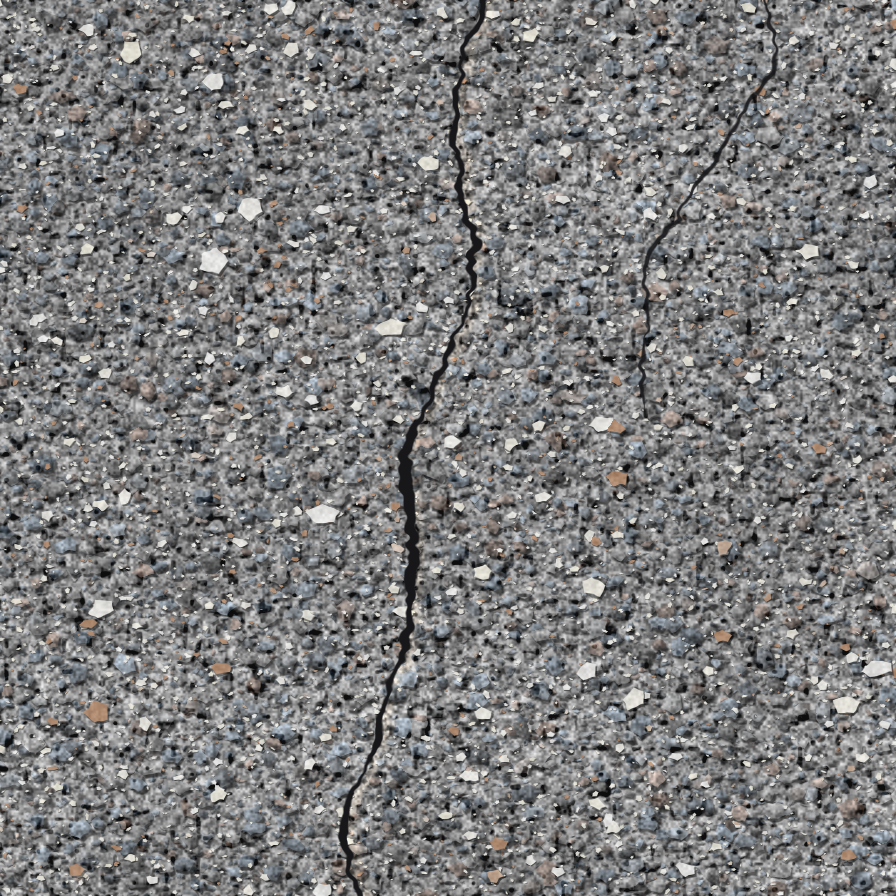
This texture is drawn by a WebGL 2 fragment shader. Its source:

```glsl
#version 300 es
precision highp float;
// Weathered asphalt: dark stones and grit in grey mortar, pale chips and two cracks.
uniform vec2 u_resolution;
out vec4 fragColor;

const float TAU = 6.28319;
const vec2 LIGHT = vec2(-0.6, 0.8);
const float MORTAR_TONE = 0.58;
const float STONE_CELLS = 48.0;
const vec2 STONE_RADII = vec2(0.005, 0.012);
const float GRIT_CELLS = 105.0;
const vec2 GRIT_RADII = vec2(0.002, 0.0045);
const vec2 CHIP_RADII = vec2(0.007, 0.014);
const vec2 FLAKE_RADII = vec2(0.003, 0.0065);
const vec2 SPECK_RADII = vec2(0.0012, 0.003);
const vec3 CREAM = vec3(0.87, 0.86, 0.81);
const vec3 WHITE = vec3(0.88, 0.88, 0.88);
const vec3 TAN = vec3(0.68, 0.54, 0.44);
const vec3 COOL = vec3(0.93, 1.0, 1.07);
const vec3 WARM = vec3(1.08, 0.98, 0.93);
const vec3 CRACK_COLOR = vec3(0.09, 0.09, 0.10);

// Integer hash: three values in 0..1 per cell and seed
vec3 hash3(vec2 cell, float seed) {
    uvec3 v = uvec3(ivec3(cell, seed)) * 1664525u + 1013904223u;
    for (int i = 0; i < 2; i++) {
        v.x += v.y * v.z;
        v.y += v.z * v.x;
        v.z += v.x * v.y;
        v ^= v >> 16u;
    }
    return vec3(v >> 8u) / float(1u << 24u);
}

float noise(vec2 p, float seed) {
    vec2 c = floor(p), f = fract(p);
    f = f * f * (3.0 - 2.0 * f);
    float low = mix(hash3(c, seed).x, hash3(c + vec2(1, 0), seed).x, f.x);
    float high = mix(hash3(c + vec2(0, 1), seed).x, hash3(c + vec2(1, 1), seed).x, f.x);
    return mix(low, high, f.y);
}

// Scattered angular grains: signed distance, tone and hue of the nearest
vec3 scatter(vec2 p, float cells, float seed, float fill, vec2 radii) {
    vec2 g = p * cells, base = floor(g);
    vec3 nearest = vec3(1.0, 0.0, 0.0);
    float step5 = TAU / 5.0;
    mat2 turn = mat2(cos(step5), sin(step5), -sin(step5), cos(step5));
    for (int j = -1; j <= 1; j++)
    for (int i = -1; i <= 1; i++) {
        vec2 cell = base + vec2(i, j);
        vec3 place = hash3(cell, seed);
        if (place.z > fill) continue;
        vec3 look = hash3(cell, seed + 1.0);
        vec2 q = (g - cell - place.xy) / cells;
        q *= mix(vec2(1.0), vec2(0.8, 1.35), look.z);
        float radius = mix(radii.x, radii.y, look.x * look.x);
        vec2 side = vec2(cos(look.y * TAU), sin(look.y * TAU));
        float d = -1.0;
        for (int k = 0; k < 5; k++) {
            float cut = fract(look.z * (7.3 + 3.1 * float(k)));
            d = max(d, dot(q, side) - radius * mix(0.65, 1.1, cut));
            side = turn * side;
        }
        if (d < nearest.x) nearest = vec3(d, place.z / fill, fract(look.y * 37.0));
    }
    return nearest;
}

float coverage(float d, float aa) { return 1.0 - smoothstep(-aa, aa, d); }

// Lay raised grains over the ground, with facet light and a cast shadow
vec3 layGrains(vec3 ground, vec2 p, float cells, float seed, vec2 radii, float grain, float aa) {
    float reach = 0.4 * radii.y;
    vec3 here = scatter(p, cells, seed, 0.78, radii);
    float toLight = scatter(p + LIGHT * reach, cells, seed, 0.78, radii).x;
    float facing = clamp((toLight - here.x) / reach, -1.0, 1.0);
    float tone = 0.5 + 0.24 * (here.y - 0.5) + 0.09 * facing + grain;
    vec3 tint = mix(COOL, vec3(1.0), smoothstep(0.1, 0.6, here.z));
    tint = mix(tint, WARM, smoothstep(0.85, 0.95, here.z));
    ground *= 1.0 - 0.52 * coverage(toLight, 2.0 * aa);
    return mix(ground, tone * tint, 0.9 * coverage(here.x, aa));
}

// Lay pale chips, some of them tan
vec3 layChips(vec3 ground, vec2 p, float cells, float seed, float fill, vec2 radii, float grain, float aa) {
    vec3 chip = scatter(p, cells, seed, fill, radii);
    float shadow = scatter(p + LIGHT * 0.25 * radii.y, cells, seed, fill, radii).x;
    vec3 color = mix(mix(CREAM, WHITE, chip.y), TAN, smoothstep(0.82, 0.9, chip.z));
    ground *= 1.0 - 0.45 * coverage(shadow, aa);
    return mix(ground, color + 0.35 * grain, coverage(chip.x, aa));
}

float wander(float y, float seed) {
    return 0.022 * (noise(vec2(y * 14.0, 0.5), seed) - 0.5)
         + 0.014 * (noise(vec2(y * 45.0, 0.5), seed) - 0.5)
         + 0.007 * (noise(vec2(y * 110.0, 0.5), seed) - 0.5);
}
float mainPath(float y) { return 0.40 + 0.15 * y + 0.02 * sin(TAU * (y - 0.2) / 0.4) + wander(y, 71.0); }
float sidePath(float y) { return 0.715 + 0.145 * smoothstep(0.64, 0.97, y) + wander(y, 83.0); }

// Sideways distance to a path, corrected for its slope
float pathOffset(float x, float center, float rise) { return (x - center) / sqrt(1.0 + rise * rise); }

void main() {
    vec2 uv = gl_FragCoord.xy / u_resolution.y;
    float aa = 0.8 / u_resolution.y;
    vec2 rough = vec2(noise(uv * 130.0, 11.0), noise(uv * 130.0, 12.0)) - 0.5;
    vec2 p = uv + 0.004 * rough;
    float grain = 0.26 * (noise(uv * 170.0, 21.0) - 0.5) + 0.26 * (noise(uv * 360.0, 22.0) - 0.5);

    // Mortar, stones and grit
    vec3 color = vec3(MORTAR_TONE + 1.3 * grain);
    color = layGrains(color, p, GRIT_CELLS, 31.0, GRIT_RADII, grain, aa);
    color = layGrains(color, p, STONE_CELLS, 41.0, STONE_RADII, grain, aa);
    color -= 0.32 * smoothstep(0.68, 0.92, noise(uv * 140.0, 23.0));
    color *= 1.0 + 0.16 * (noise(uv * 5.0, 24.0) - 0.5);

    // Pale chips in three sizes
    color = layChips(color, p, 120.0, 51.0, 0.24, SPECK_RADII, grain, aa);
    color = layChips(color, p, 50.0, 54.0, 0.18, FLAKE_RADII, grain, aa);
    color = layChips(color, p, 22.0, 57.0, 0.17, CHIP_RADII, grain, aa);

    // Cracks: a wide one from edge to edge, a thin one that fades out
    float e = 0.004, y = uv.y;
    float mainOff = pathOffset(p.x, mainPath(y), (mainPath(y + e) - mainPath(y - e)) / (2.0 * e));
    float sideOff = pathOffset(p.x, sidePath(y), (sidePath(y + e) - sidePath(y - e)) / (2.0 * e));
    float mainWidth = 0.0045 * (0.2 + noise(vec2(y * 28.0, 0.5), 72.0))
                    + 0.0035 * smoothstep(0.14, 0.04, abs(y - 0.42) * 1.0);
    float sideWidth = 0.0028 * (0.2 + noise(vec2(y * 35.0, 0.5), 84.0)) * smoothstep(0.52, 0.58, y);
    float lip = smoothstep(0.0, 0.005, mainOff) * (1.0 - smoothstep(0.008, 0.016, mainOff));
    color *= mix(vec3(1.0), vec3(1.14, 1.1, 1.05), lip);
    color = mix(color, CRACK_COLOR, coverage(abs(mainOff) - mainWidth, 1.5 * aa));
    float sideDepth = 0.9 * smoothstep(0.52, 0.56, y);
    color = mix(color, CRACK_COLOR, sideDepth * coverage(abs(sideOff) - sideWidth, 1.5 * aa));

    fragColor = vec4(clamp(color, 0.05, 0.95), 1.0);
}
```
